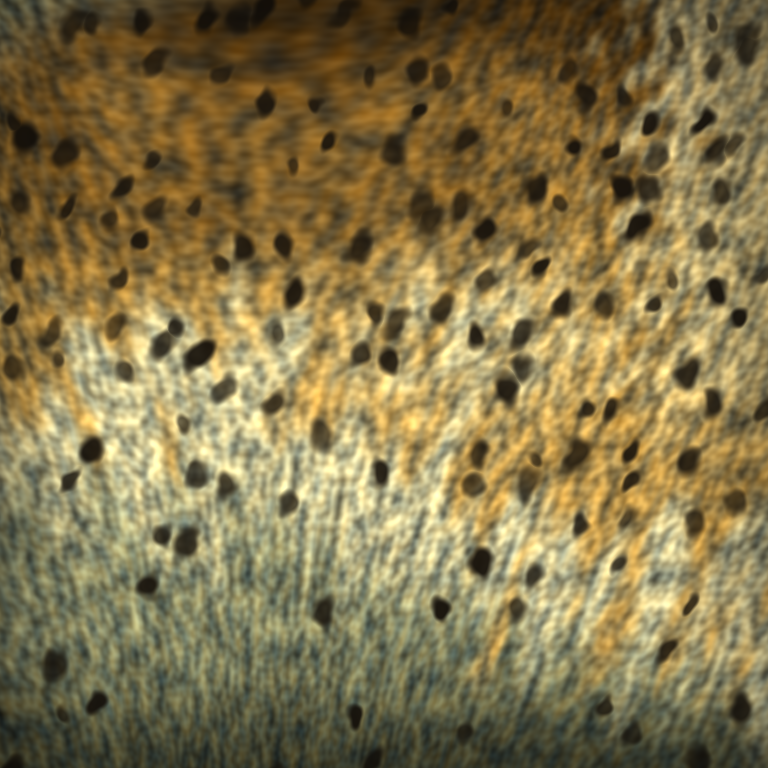
A WebGL 1 fragment shader for this texture:

```glsl
precision highp float;
// Weathered, speckled hide: an ochre field frays into pale fibres and then
// grey-green, by soft masks over the canvas. Stretched gradient noise gives
// the fibres, and a jittered grid carries the dark, leaning oval spots.

uniform vec2 u_resolution;

#define FIBRE_FREQ vec2(66.0, 30.0)
#define STREAK_FREQ vec2(20.0, 5.0)
#define GRAIN_FREQ 92.0
#define FIBRE_CONTRAST 0.85
#define FRAY 0.26
#define SPOT_GRID 18.0
#define SPOT_MIN 0.15
#define SPOT_MAX 0.29
#define SPOT_STRETCH 1.4
#define VIGNETTE 0.5

const vec3 UMBER = vec3(0.33, 0.23, 0.09);
const vec3 OCHRE = vec3(0.70, 0.56, 0.29);
const vec3 CREAM = vec3(0.82, 0.79, 0.60);
const vec3 SAGE  = vec3(0.51, 0.52, 0.39);
const vec3 MOSS  = vec3(0.31, 0.32, 0.23);
const vec3 SOOT  = vec3(0.09, 0.07, 0.045);

float hash(vec2 p) {
  return fract(sin(dot(p, vec2(127.1, 311.7))) * 43758.5);
}

float cornerSlope(vec2 cell, vec2 offset) {
  float angle = 6.2832 * hash(cell);
  return dot(vec2(cos(angle), sin(angle)), offset);
}

float gradientNoise(vec2 p) {
  vec2 i = floor(p), f = fract(p);
  vec2 w = f * f * f * (f * (f * 6.0 - 15.0) + 10.0);
  vec2 e = vec2(1.0, 0.0);
  float low  = mix(cornerSlope(i, f), cornerSlope(i + e.xy, f - e.xy), w.x);
  float high = mix(cornerSlope(i + e.yx, f - e.yx),
                   cornerSlope(i + e.xx, f - e.xx), w.x);
  return 1.4 * mix(low, high, w.y);
}

// Chance that a grid cell holds a spot: crowded above, sparse at lower left.
float spotChance(vec2 uv) {
  float rise = uv.y + 0.35 * smoothstep(0.4, 0.8, uv.x);
  return mix(0.2, 0.58, smoothstep(0.2, 0.75, rise))
       + 0.22 * smoothstep(0.86, 1.0, uv.y) * smoothstep(0.35, 0.6, uv.x);
}

// Coverage of the leaning, soft-edged spots, 0 to 1.
float spots(vec2 uv) {
  vec2 wobble = vec2(gradientNoise(uv * 42.0), gradientNoise(uv * 42.0 + 31.0));
  vec2 g = uv * SPOT_GRID + 0.11 * wobble;
  vec2 home = floor(g);
  float cover = 0.0;
  for (int y = -1; y <= 1; y++) {
    for (int x = -1; x <= 1; x++) {
      vec2 cell = home + vec2(float(x), float(y));
      vec2 jitter = vec2(hash(cell + 3.7), hash(cell + 19.3));
      vec2 centre = cell + 0.5 + 0.85 * (jitter - 0.5);
      float present = step(hash(cell + 47.1), spotChance(centre / SPOT_GRID));
      float radius = mix(SPOT_MIN, SPOT_MAX, hash(cell + 71.9));
      float lean = mix(-0.15, 0.6, hash(cell + 88.2));
      vec2 d = g - centre;
      d.x -= lean * d.y;
      d.y /= SPOT_STRETCH;
      float strength = mix(0.65, 1.0, hash(cell + 103.4));
      float soft = 1.0 - smoothstep(0.55, 1.35, length(d) / radius);
      cover = max(cover, present * strength * soft);
    }
  }
  return cover;
}

void main() {
  vec2 uv = gl_FragCoord.xy / u_resolution;

  // Fibres fan out from left-leaning to right-leaning across the canvas.
  float fan = mix(-0.25, 0.35, smoothstep(0.0, 0.7, uv.x));
  vec2 q = vec2(uv.x - fan * (uv.y - 0.4), uv.y);
  float streak = gradientNoise(q * STREAK_FREQ);
  float fibre = gradientNoise(q * FIBRE_FREQ + 7.0);
  float grain = gradientNoise(q * GRAIN_FREQ + 53.0);
  float patches = gradientNoise(uv * 5.0 + 11.0);
  float blotch = gradientNoise(q * vec2(30.0, 19.0) + 83.0);

  // Pale ground, sinking to grey-green at the bottom and upper left.
  float greyLine = 0.36 - 0.3 * uv.x * uv.x + 0.06 * patches + 0.1 * streak;
  float grey = 1.0 - smoothstep(greyLine - 0.12, greyLine + 0.1, uv.y);
  float corner = smoothstep(0.84, 1.02, uv.y - 0.45 * uv.x + 0.05 * patches);
  vec3 greyTone = mix(MOSS, SAGE, smoothstep(-0.03, 0.24, uv.y));
  vec3 colour = mix(CREAM, greyTone, max(grey, corner));

  // Ochre field with a frayed lower edge, dipping towards the right.
  float ochreLine = mix(0.54, 0.23, smoothstep(0.35, 0.75, uv.x));
  float edge = uv.y - ochreLine + FRAY * streak + 0.12 * patches + 0.07 * blotch;
  float ochre = smoothstep(-0.09, 0.1, edge) * (1.0 - corner);
  float rightPale = smoothstep(0.77, 0.9, uv.x + 0.12 * blotch)
                  * smoothstep(0.35, 0.55, uv.y);
  vec2 island = (uv - vec2(0.62, 0.56)) / vec2(0.15, 0.1);
  float islandPale = exp(-dot(island, island)) * (0.75 + 0.8 * blotch);
  ochre *= 1.0 - clamp(max(0.6 * rightPale, islandPale), 0.0, 1.0);
  float depth = smoothstep(0.5, 1.02, uv.y + 0.12 * patches + 0.06 * blotch);
  colour = mix(colour, mix(OCHRE, UMBER, depth), ochre);

  // Fine relief and a slight warm-cool drift.
  float relief = 0.5 * fibre + 0.3 * grain + 0.22 * blotch + 0.15 * streak;
  colour *= 1.0 + FIBRE_CONTRAST * relief;
  colour += vec3(0.05, 0.0, -0.06) * (fibre - 0.5 * grain);

  // Spots with a faint stain, then darkened canvas edges.
  float spot = spots(uv);
  colour = mix(colour, SOOT, 0.97 * spot);
  vec2 rim = smoothstep(0.36, 0.53, abs(uv - 0.5));
  colour *= 1.0 - VIGNETTE * (1.0 - (1.0 - 0.6 * rim.x) * (1.0 - 0.7 * rim.y));
  gl_FragColor = vec4(clamp(colour, 0.0, 1.0), 1.0);
}
```
